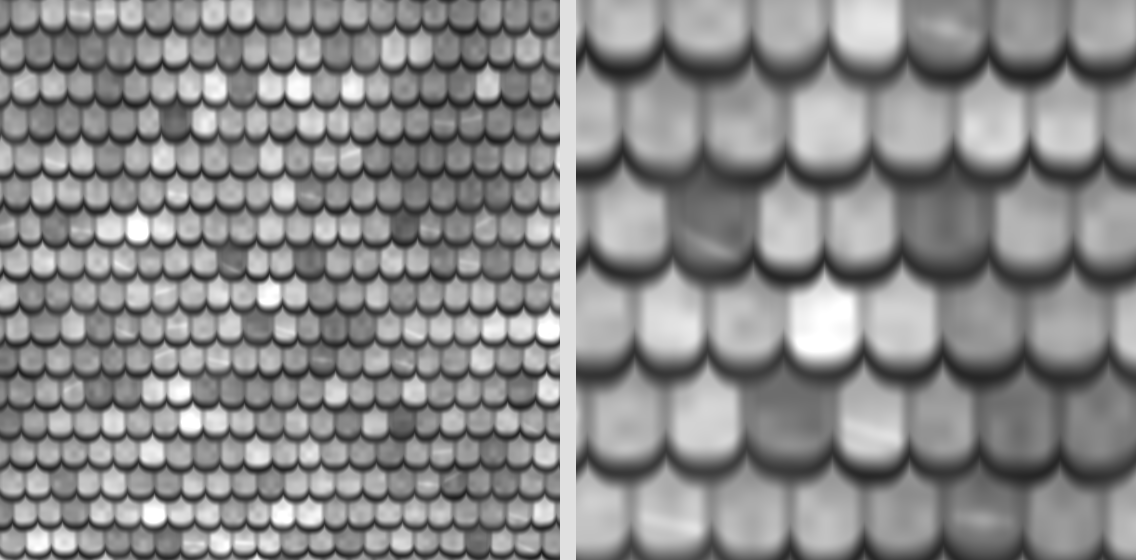
Left, the full canvas; right, a detail of the centre.
Give the GLSL for this texture, as a three.js fragment shader.

```glsl
// Weathered grey roof of rounded, staggered shingles with soft shadows under each course.
varying vec2 vUv;

float hash(vec2 p) {
  vec3 q = fract(p.xyx * 0.1031);
  q += dot(q, q.yzx + 33.33);
  return fract((q.x + q.y) * q.z);
}

float noise(vec2 p) {
  vec2 i = floor(p), f = fract(p);
  f = f * f * (3.0 - 2.0 * f);
  return mix(mix(hash(i), hash(i + vec2(1.0, 0.0)), f.x),
             mix(hash(i + vec2(0.0, 1.0)), hash(i + 1.0), f.x), f.y);
}

// Base tone of one shingle: runs of similar tone, plus pale and dark ones
float baseTone(vec2 id) {
  float tone = 0.69 + 0.26 * (noise(id * vec2(0.45, 0.8)) - 0.5);
  tone += 0.22 * (hash(id + 3.7) - 0.5);
  return tone + 0.17 * step(0.87, hash(id + 51.3)) - 0.15 * step(0.9, hash(id + 87.1));
}

// Tone of the shingle of one course; edge is the height above its rounded lower rim
float shingle(vec2 p, float row, out float edge) {
  float u = p.x + 0.5 * mod(row, 2.0) + 0.2 * (noise(vec2(p.x * 0.7, row * 7.3 + 20.0)) - 0.5);
  vec2 id = vec2(floor(u), row + 30.0);
  vec2 q = vec2(fract(u) - 0.5, p.y - row);
  float side = abs(q.x);
  edge = q.y - 0.42 - 0.23 * pow(2.0 * side, 2.8);
  edge += 0.06 * (noise(vec2(u * 1.3, row * 5.0 + 90.0)) - 0.5);

  // Neighbouring tones melt together at the joints
  vec2 neighbour = id + vec2(q.x < 0.0 ? -1.0 : 1.0, 0.0);
  float tone = mix(baseTone(id), baseTone(neighbour), 0.5 * smoothstep(0.33, 0.5, side));

  // Mottling, and a faint slanted scuff on a few shingles
  float inside = 1.0 - smoothstep(0.3, 0.5, side);
  tone += 0.14 * inside * (noise(q * vec2(3.5, 4.0) + id * 13.0) - 0.5);
  float slant = q.y - 0.8 - 0.5 * (hash(id + 11.9) - 0.5) * (1.0 + 2.0 * q.x);
  tone += 0.1 * inside * step(0.9, hash(id + 29.0)) * exp(-120.0 * slant * slant);

  // Darker top, and soft joints between neighbours
  tone *= 1.0 - 0.16 * smoothstep(0.8, 1.3, q.y);
  return tone * (1.0 - 0.25 * smoothstep(0.3, 0.5, side));
}

void main() {
  // Courses grow taller and shingles wider toward the top
  float course = (sqrt(0.00256 + 0.00195 * (vUv.y - 0.004)) - 0.0506) / 0.000976;
  vec2 p = vec2((vUv.x - 0.507) * (21.7 - 1.3 * vUv.y) + 40.0, course + 0.24);
  p.y += 0.1 * (noise(vUv * vec2(9.0, 17.0) + 5.0) - 0.5);
  float row = floor(p.y);

  float edge, lowerEdge;
  float upper = shingle(p, row, edge);
  float lower = shingle(p, row - 1.0, lowerEdge);

  // Shadow cast on the course below the rim
  float shadowTone = 0.1 + 0.16 * noise(p * vec2(0.9, 1.0) + 70.0);
  float tone = mix(lower, shadowTone, smoothstep(-0.39, -0.13, edge));
  tone = mix(tone, upper, smoothstep(-0.19, 0.14, edge));

  // Broad weather stains
  vec2 stain = (vUv - vec2(0.79, 0.69)) / vec2(0.11, 0.21);
  tone *= 1.0 - 0.32 * exp(-dot(stain, stain));
  tone *= 0.88 + 0.29 * noise(vUv * vec2(5.0, 6.0) + 12.0);

  gl_FragColor = vec4(vec3(clamp(tone, 0.0, 1.0)), 1.0);
}
```
